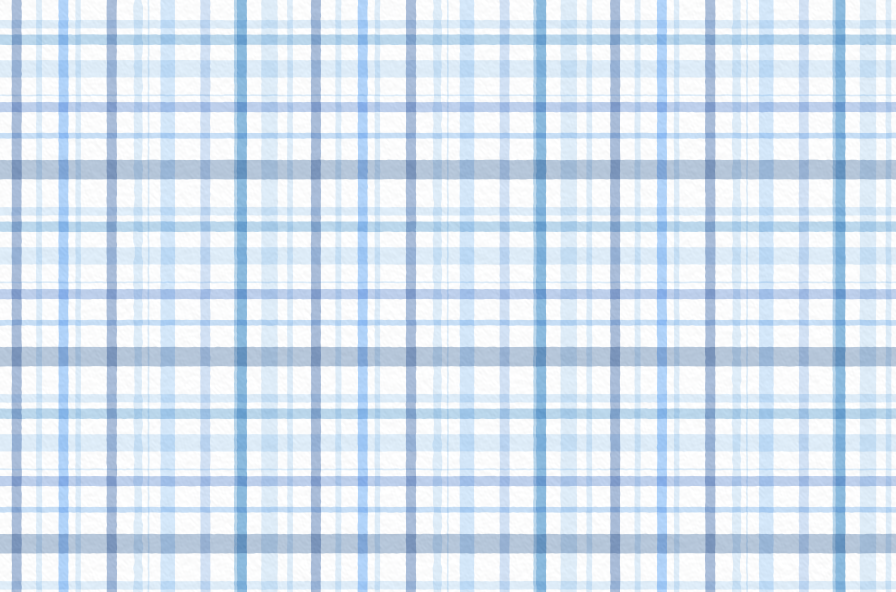
Reproduce this pattern procedurally as a Shadertoy shader.

```glsl
const float CANVAS_WIDTH = 768.0;
const vec2 REPEAT = vec2(256.5, 160.3);

const vec3 PAPER = vec3(0.988, 0.989, 0.990);
const vec3 ICE = vec3(0.88, 0.935, 0.98);
const vec3 MIST = vec3(0.84, 0.915, 0.985);
const vec3 LAVENDER = vec3(0.83, 0.89, 0.965);
const vec3 SKY = vec3(0.70, 0.835, 0.985);
const vec3 SLATE = vec3(0.67, 0.745, 0.855);
const vec3 OCEAN = vec3(0.55, 0.735, 0.875);
const vec3 TEAL = vec3(0.74, 0.85, 0.93);
const vec3 PERIWINKLE = vec3(0.75, 0.82, 0.93);
const vec3 POWDER = vec3(0.79, 0.88, 0.97);
const vec3 STEEL = vec3(0.72, 0.785, 0.86);

float hash(vec2 p) {
    vec3 q = fract(vec3(p.xyx) * 0.1031);
    q += dot(q, q.yzx + 33.33);
    return fract((q.x + q.y) * q.z);
}

float noise(vec2 p) {
    vec2 cell = floor(p), f = fract(p);
    f = f * f * (3.0 - 2.0 * f);
    float low = mix(hash(cell), hash(cell + vec2(1.0, 0.0)), f.x);
    float high = mix(hash(cell + vec2(0.0, 1.0)), hash(cell + 1.0), f.x);
    return mix(low, high, f.y);
}

// Translucent band repeated along one axis, returned as a multiplier
vec3 band(float x, float period, float center, float width, vec3 ink, float blur) {
    float d = abs(mod(x - center + 0.5 * period, period) - 0.5 * period);
    float coverage = clamp((0.5 * width - d) / blur + 0.5, 0.0, 1.0);
    return mix(vec3(1.0), ink, coverage);
}

vec3 verticalBands(float x, float period, float wear, float blur) {
    vec3 c = band(x, period, 14.3, 8.4, SLATE, blur);
    c *= band(x, period, 33.5, 5.0, ICE, blur);
    c *= band(x, period, 54.4, 8.4, SKY, blur);
    c *= band(x, period, 67.0, 4.6, ICE, blur);
    c *= band(x, period, 95.8, 8.6, SLATE, blur);
    c *= band(x, period, 118.4, 7.4 + wear, ICE, blur);
    c *= band(x, period, 127.3, 1.4, ICE, blur);
    c *= band(x, period, 143.8, 12.4, MIST, blur);
    c *= band(x, period, 176.0, 8.4, LAVENDER, blur);
    c *= band(x, period, 202.0, 2.6, TEAL, blur);
    c *= band(x, period, 207.4, 8.4, OCEAN, blur);
    c *= band(x, period, 231.0, 14.0, ICE, blur);
    return c * band(x, period, 248.6, 4.8, ICE, blur);
}

vec3 horizontalBands(float y, float period, float blur) {
    vec3 c = band(y, period, 20.8, 7.2, ICE, blur);
    c *= band(y, period, 34.0, 8.8, TEAL, blur);
    c *= band(y, period, 59.0, 14.8, ICE, blur);
    c *= band(y, period, 81.7, 1.4, ICE, blur);
    c *= band(y, period, 91.8, 8.6, PERIWINKLE, blur);
    c *= band(y, period, 116.3, 4.8, POWDER, blur);
    return c * band(y, period, 145.4, 16.6, STEEL, blur);
}

// Raised paper fibres lit from the upper left
float paperRelief(vec2 p) {
    vec2 q = vec2(p.x + p.y, 1.5 * (p.y - p.x)) * 0.3;
    vec2 light = vec2(0.25, 0.55);
    float fine = noise(q - light) - noise(q + light);
    float coarse = noise(q * 0.45 - light) - noise(q * 0.45 + light);
    return 0.6 * fine + 0.4 * coarse;
}

void mainImage(out vec4 fragColor, in vec2 fragCoord) {
    // Cloth coordinates run down from the upper left
    float unit = CANVAS_WIDTH / iResolution.x;
    vec2 p = vec2(fragCoord.x, iResolution.y - fragCoord.y) * unit;
    float blur = max(unit, 0.8);

    // Slightly uneven printed edges
    vec2 wobble = vec2(noise(p * vec2(0.05, 0.3)), noise(p * vec2(0.3, 0.05) + 71.0)) - 0.5;
    vec2 q = p + 0.5 * wobble;
    float wear = 2.5 * (noise(vec2(floor(p.x / REPEAT.x) * 17.0, p.y * 0.16)) - 0.6);

    vec3 color = PAPER;
    color *= verticalBands(q.x, REPEAT.x, wear, blur);
    color *= horizontalBands(q.y, REPEAT.y, blur);

    // Grain and faint pigment variation
    float pigment = noise(p * 0.12) - 0.5;
    color += 0.035 * paperRelief(p) + 0.012 * pigment * (1.0 - color);
    fragColor = vec4(clamp(color, 0.0, 1.0), 1.0);
}
```
